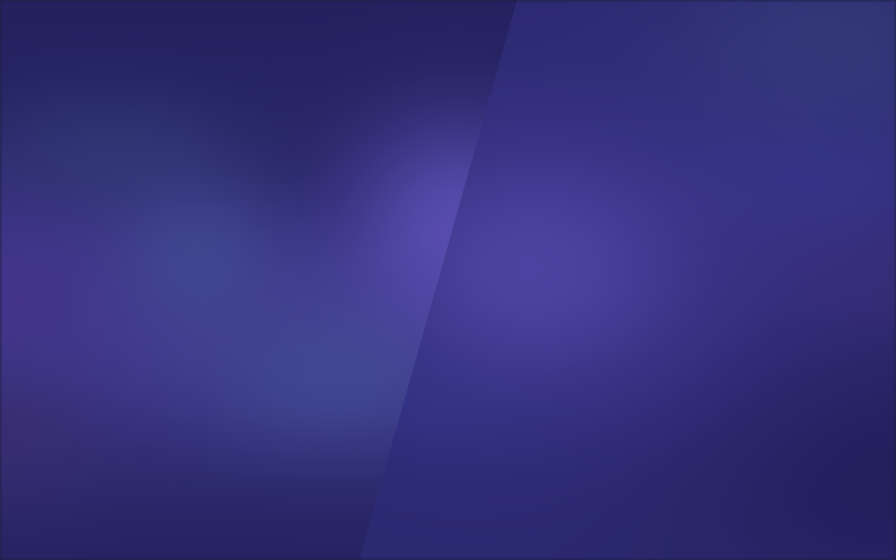
Give the GLSL for this background, as a Shadertoy shader.

```glsl
// Indigo backdrop of two overlapping panes split by a slanted edge.
// Each pane starts from a dark base and is tinted by soft elliptical glows;
// an antialiased line joins the panes and a faint rim darkens the border.

// Bell-shaped falloff, 1 at the centre
float bell(vec2 offset, vec2 radius) {
    vec2 q = offset / radius;
    return exp(-dot(q, q));
}

// Blends a soft elliptical tint over a colour
vec3 addGlow(vec3 base, vec2 offset, vec2 radius, vec3 tint, float strength) {
    return mix(base, tint, strength * bell(offset, radius));
}

// Left pane: indigo band with teal clouds, violet side and bright seam
vec3 leftPane(vec2 uv) {
    vec3 night  = vec3(0.135, 0.128, 0.365);
    vec3 indigo = vec3(0.250, 0.230, 0.560);
    vec3 teal   = vec3(0.260, 0.290, 0.570);
    vec3 slate  = vec3(0.190, 0.225, 0.460);
    vec3 violet = vec3(0.265, 0.200, 0.540);
    vec3 plum   = vec3(0.225, 0.170, 0.430);
    vec3 lilac  = vec3(0.355, 0.310, 0.700);

    float band = bell(vec2(0.0, uv.y - 0.43), vec2(1.0, 0.28));
    vec3 col = mix(night, indigo, band);
    col = addGlow(col, uv - vec2(0.32, 0.71), vec2(0.09, 0.11), night, 0.35);
    col = addGlow(col, uv - vec2(0.12, 0.72), vec2(0.13, 0.12), slate, 0.70);
    col = addGlow(col, uv - vec2(0.02, 0.47), vec2(0.15, 0.16), violet, 0.80);
    col = addGlow(col, uv - vec2(0.00, 0.22), vec2(0.11, 0.13), plum, 0.70);
    col = addGlow(col, uv - vec2(0.22, 0.54), vec2(0.09, 0.14), teal, 0.75);
    col = addGlow(col, uv - vec2(0.37, 0.33), vec2(0.14, 0.13), teal, 0.80);
    return addGlow(col, uv - vec2(0.51, 0.59), vec2(0.11, 0.19), lilac, 0.90);
}

// Right pane: large lilac glow, blue upper corner and dark lower corner
vec3 rightPane(vec2 uv) {
    vec3 navy   = vec3(0.165, 0.158, 0.435);
    vec3 steel  = vec3(0.205, 0.225, 0.480);
    vec3 blue   = vec3(0.210, 0.210, 0.550);
    vec3 plum   = vec3(0.230, 0.180, 0.475);
    vec3 night  = vec3(0.135, 0.115, 0.350);
    vec3 violet = vec3(0.245, 0.215, 0.565);
    vec3 lilac  = vec3(0.310, 0.275, 0.640);

    vec3 col = addGlow(navy, uv - vec2(0.92, 0.90), vec2(0.17, 0.20), steel, 0.90);
    col = addGlow(col, uv - vec2(0.91, 0.66), vec2(0.16, 0.12), blue, 0.80);
    col = addGlow(col, uv - vec2(0.99, 0.50), vec2(0.17, 0.12), plum, 0.75);
    col = addGlow(col, uv - vec2(1.00, 0.15), vec2(0.25, 0.22), night, 0.90);
    col = addGlow(col, uv - vec2(0.62, 0.53), vec2(0.25, 0.31), violet, 0.90);
    col = addGlow(col, uv - vec2(0.47, 0.30), vec2(0.13, 0.12), blue, 0.50);
    return addGlow(col, uv - vec2(0.59, 0.52), vec2(0.14, 0.17), lilac, 0.85);
}

// Signed horizontal distance to the slanted seam, positive on the right
float seamDistance(vec2 uv) {
    return uv.x - mix(0.401, 0.577, uv.y);
}

// Thin border mask, measured in canvas heights
float rimMask(vec2 uv, float aspect, float width) {
    vec2 inset = min(uv, 1.0 - uv) * vec2(aspect, 1.0);
    return 1.0 - smoothstep(0.0, width, min(inset.x, inset.y));
}

void mainImage(out vec4 fragColor, in vec2 fragCoord) {
    vec2 uv = fragCoord / iResolution.xy;
    float aspect = iResolution.x / iResolution.y;

    // Panes joined at the seam
    float halfPixel = 0.75 / iResolution.x;
    float side = smoothstep(-halfPixel, halfPixel, seamDistance(uv));
    vec3 col = mix(leftPane(uv), rightPane(uv), side);

    // Faint rim
    vec3 rimColor = vec3(0.12, 0.12, 0.25);
    col = mix(col, rimColor, 0.5 * rimMask(uv, aspect, 0.006));

    fragColor = vec4(col, 1.0);
}
```
